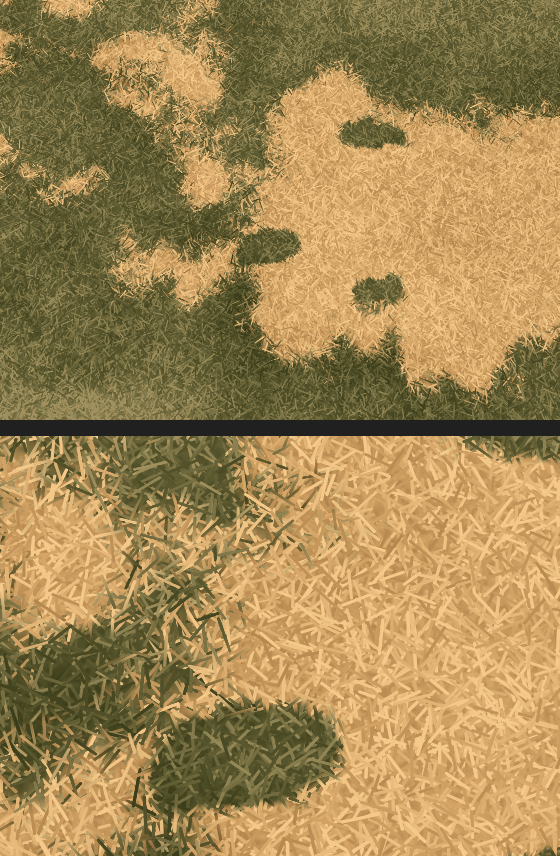
Top, the full canvas; bottom, a detail of the centre.
Reproduce this texture procedurally as a WebGL 1 fragment shader.

```glsl
precision highp float;
// Sunlit lawn with a large ragged patch of dry straw among green grass.
uniform vec2 u_resolution;

const vec3 GREEN_DARK = vec3(0.23, 0.24, 0.10);
const vec3 GREEN_MID = vec3(0.385, 0.37, 0.205);
const vec3 GREEN_LIGHT = vec3(0.63, 0.57, 0.37);
const vec3 STRAW_DARK = vec3(0.60, 0.43, 0.235);
const vec3 STRAW_MID = vec3(0.82, 0.635, 0.39);
const vec3 STRAW_LIGHT = vec3(0.96, 0.79, 0.54);
const float BLADE_CELLS = 50.0;      // cells per canvas height
const float BLADE_HALF_WIDTH = 0.07; // in cells
const float BLADE_SPREAD = 2.7;      // range of angles, radians
const float EDGE_WARP = 0.13;
const float EDGE_SOFTNESS = 0.022;
const float EDGE_FRAY = 0.07;        // mixing of blades along edges
const int LAYERS = 7;

float hash(vec2 p) {
  vec3 q = fract(p.xyx * 0.1031);
  q += dot(q, q.yzx + 33.33);
  return fract((q.x + q.y) * q.z);
}

float noise(vec2 p) {
  vec2 i = floor(p), f = fract(p);
  f = f * f * (3.0 - 2.0 * f);
  return mix(mix(hash(i), hash(i + vec2(1.0, 0.0)), f.x),
             mix(hash(i + vec2(0.0, 1.0)), hash(i + 1.0), f.x), f.y);
}

float fbm(vec2 p) {
  float sum = 0.0, amp = 0.53;
  for (int i = 0; i < 4; i++) {
    sum += amp * noise(p);
    p = mat2(1.6, 1.2, -1.2, 1.6) * p + 17.3;
    amp *= 0.5;
  }
  return sum;
}

// Approximate depth inside an ellipse, positive inside.
float lobe(vec2 p, vec2 center, vec2 radius) {
  return (1.0 - length((p - center) / radius)) * min(radius.x, radius.y);
}

// Dryness field: above zero is straw, below is green.
float dryness(vec2 p) {
  vec2 w = p + EDGE_WARP * (vec2(fbm(p * 6.0 + 3.0), fbm(p * 6.0 + 41.0)) - 0.5);

  // Body of the large patch
  float d = lobe(w, vec2(1.02, 0.46), vec2(0.41, 0.29));
  d = max(d, lobe(w, vec2(0.79, 0.66), vec2(0.14, 0.16)));
  d = max(d, lobe(w, vec2(0.46, 0.37), vec2(0.19, 0.055)));
  d = max(d, lobe(w, vec2(0.69, 0.28), vec2(0.14, 0.14)));
  d = max(d, lobe(w, vec2(1.11, 0.22), vec2(0.17, 0.14)));
  d = max(d, lobe(w, vec2(1.29, 0.47), vec2(0.20, 0.24)));

  // Smaller patches along the top
  d = max(d, lobe(w, vec2(0.45, 0.83), vec2(0.08, 0.10)));
  d = max(d, lobe(w, vec2(0.10, 1.0), vec2(0.10, 0.035)));
  d = min(d, 0.10) + 0.14 * (fbm(p * 13.0 + 9.0) - 0.5);

  // Faint scattered patches on the upper left
  float region = smoothstep(0.30, 0.48, p.y) * (1.0 - smoothstep(0.5, 0.8, p.x));
  float scatter = 0.32 * (fbm(p * vec2(6.0, 9.0) + 7.0) - 0.60);
  d = max(d, scatter - 0.15 * (1.0 - region));

  // Green islands within the straw
  float island = max(lobe(w, vec2(0.88, 0.66), vec2(0.09, 0.04)),
                     lobe(w, vec2(0.64, 0.40), vec2(0.07, 0.055)));
  island = max(island, lobe(w, vec2(0.93, 0.29), vec2(0.06, 0.04)));
  return d - 0.16 * smoothstep(-0.025, 0.03, island);
}

// Overlapping blades: x is the shade, y a random value per blade.
vec2 blades(vec2 p, float pixel) {
  vec2 result = vec2(0.18 + 0.3 * noise(p * 4.0), 0.5);
  for (int k = 0; k < LAYERS; k++) {
    vec2 q = p + float(k) * vec2(37.37, 71.63);
    vec2 cell = floor(q);
    for (int y = -1; y <= 1; y++) {
      for (int x = -1; x <= 1; x++) {
        vec2 id = cell + vec2(float(x), float(y));
        vec2 r = q - id - vec2(hash(id), hash(id + 113.5));
        float angle = 1.57 + BLADE_SPREAD * (hash(id + 227.1) - 0.5);
        vec2 dir = vec2(cos(angle), sin(angle));
        float shade = hash(id + 331.7);
        float reach = 0.45 + 0.45 * hash(id + 419.3);
        float dist = length(r - dir * clamp(dot(r, dir), -reach, reach));
        float mask = 1.0 - smoothstep(BLADE_HALF_WIDTH - 0.5 * pixel,
                                      BLADE_HALF_WIDTH + 0.7 * pixel, dist);
        result = mix(result, vec2(0.2 + 0.8 * shade, hash(id + 523.9)), mask);
      }
    }
  }
  return result;
}

vec3 ramp(vec3 low, vec3 mid, vec3 high, float t) {
  t = clamp(t, 0.0, 1.0) * 2.0;
  return mix(mix(low, mid, min(t, 1.0)), high, max(t - 1.0, 0.0));
}

void main() {
  vec2 p = gl_FragCoord.xy / u_resolution.y;
  float scale = BLADE_CELLS * (1.0 + 0.3 * p.y); // finer with distance
  vec2 blade = blades((p - vec2(0.667, 0.0)) * scale + 200.0, scale / u_resolution.y);
  float field = dryness(p);
  float dry = smoothstep(-EDGE_SOFTNESS, EDGE_SOFTNESS, field + EDGE_FRAY * (blade.y - 0.5));

  // Broad light and shade over the lawn
  float mottle = fbm(p * 7.0 + 63.0) - 0.5;
  float haze = (1.0 - smoothstep(0.0, 0.22, p.y)) * (1.0 - smoothstep(0.3, 0.7, p.x));
  float rim = smoothstep(-0.18, -0.02, field);
  float greenTone = blade.x + 0.5 * mottle + 0.25 * haze - 0.12 * rim + 0.10 * smoothstep(0.6, 1.0, p.y);
  float strawTone = blade.x + 0.3 * mottle + 0.06;

  vec3 green = ramp(GREEN_DARK, GREEN_MID, GREEN_LIGHT, greenTone);
  vec3 straw = ramp(STRAW_DARK, STRAW_MID, STRAW_LIGHT, strawTone);
  gl_FragColor = vec4(mix(green, straw, dry), 1.0);
}
```
